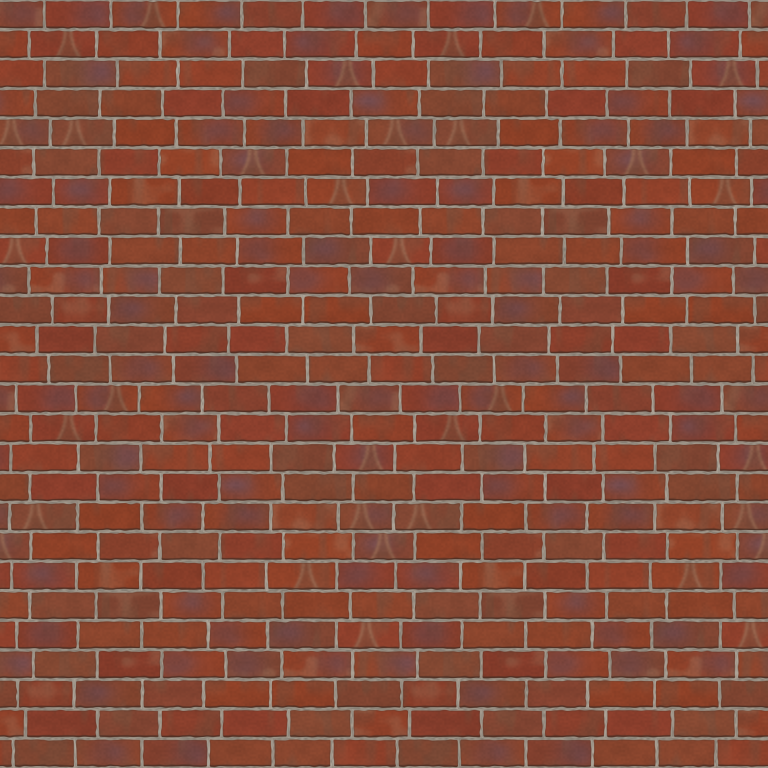
Write a Shadertoy shader that draws this texture.

```glsl
// Red brick wall in staggered courses, with pale mortar and a shadow under each brick.
// Every pixel finds its course and brick; a rounded box cuts the face from the mortar,
// and hashes of the brick's index, which wraps every REPEAT, tint, flush and stain it.

const vec2 COUNT = vec2(12.0, 26.0);      // bricks across, courses down
const vec2 REPEAT = vec2(6.0, 13.0);      // bricks and courses before the tints recur
const float ASPECT = COUNT.y / COUNT.x;   // brick length in course heights
const float JITTER = 0.14;                // spread of the upright joints, in bricks
const float JOINT = 0.105;                // mortar width, in course heights
const float CORNER = 0.04;
const float WOBBLE = 0.045;
const float SHADOW = 0.085;
const float STAGGER = 0.125;              // half the shift between courses
const vec2 BLOCK_SHIFT = vec2(0.64, 0.34); // joint start in the upper and lower block

const vec3 ORANGE = vec3(0.56, 0.255, 0.155);
const vec3 RED = vec3(0.53, 0.235, 0.175);
const vec3 BROWN = vec3(0.475, 0.29, 0.215);
const vec3 PURPLE = vec3(0.43, 0.28, 0.29);
const vec3 PALE = vec3(0.57, 0.40, 0.31);
const vec3 DARK = vec3(0.27, 0.17, 0.13);
const vec3 MORTAR = vec3(0.58, 0.545, 0.50);

float hash(vec2 p) {
    return fract(sin(dot(p, vec2(127.1, 311.7))) * 43758.55);
}

float noise(vec2 p) {
    vec2 i = floor(p), f = fract(p);
    f = f * f * (3.0 - 2.0 * f);
    return mix(mix(hash(i), hash(i + vec2(1, 0)), f.x),
               mix(hash(i + vec2(0, 1)), hash(i + vec2(1, 1)), f.x), f.y);
}

float roundedBox(vec2 p, vec2 halfSize, float radius) {
    vec2 q = abs(p) - halfSize + radius;
    return length(max(q, 0.0)) + min(max(q.x, q.y), 0.0) - radius;
}

// Left joint of a brick, unevenly spaced along its course
float jointAt(float column, float row) {
    return column + JITTER * hash(vec2(mod(column, REPEAT.x), row + 40.0));
}

// Fired clay: p in course heights from the brick's upper left corner
vec3 brickColor(vec2 p, vec2 size, vec2 id) {
    vec2 seed = id * 31.0;
    float tone = hash(id + 3.0);
    float streaks = noise(p * vec2(3.0, 0.8) + seed);
    float clouds = noise(p * vec2(2.0, 2.5) + seed + 9.0);

    vec3 color = mix(ORANGE, RED, smoothstep(0.35, 1.0, hash(id + 5.0)) * 0.8);
    float browning = smoothstep(0.45, 1.0, tone) * 0.65 + 0.55 * smoothstep(0.5, 0.95, streaks);
    color = mix(color, BROWN, min(browning, 0.9));

    // Purple flush around a random spot on some bricks
    vec2 spot = size * vec2(0.2 + 0.6 * hash(id + 11.0), 0.45);
    vec2 away = (p - spot) / vec2(0.65, 0.5);
    float flush = step(0.68, hash(id + 7.0)) * exp(-dot(away, away));
    color = mix(color, PURPLE, flush * (0.5 + 0.5 * clouds));

    // Flared kiln mark: a dim cone with pale sides on a few bricks
    float marked = step(0.86, hash(id + 17.0));
    float across = abs(p.x - size.x * (0.35 + 0.3 * hash(id + 19.0)));
    float rim = across - 0.10 - 0.32 * p.y * p.y;
    color = mix(color, BROWN, marked * 0.6 * smoothstep(0.08, -0.08, rim));
    color = mix(color, PALE, marked * 0.65 * exp(-rim * rim * 160.0));

    // Soft pale bloom on others
    float bloom = step(0.8, hash(id + 23.0)) * smoothstep(0.45, 0.9, clouds);
    color = mix(color, PALE, 0.4 * bloom);

    float grain = noise(p * 14.0 + seed) - 0.5;
    return color * (0.97 + 0.08 * (clouds - 0.5) + 0.07 * grain + 0.06 * hash(id + 29.0));
}

void mainImage(out vec4 fragColor, in vec2 fragCoord) {
    vec2 wall = fragCoord / iResolution.xy * COUNT;
    wall.y = COUNT.y - wall.y;
    float pixel = COUNT.y / iResolution.y;

    // Course, counted from the top, and its sideways shift
    float row = floor(wall.y);
    float block = floor(row / REPEAT.y);
    float shift = mix(BLOCK_SHIFT.x, BLOCK_SHIFT.y, block);
    shift += STAGGER * (1.0 - 2.0 * mod(row, 2.0)) - 0.5 * JITTER;

    // Brick within the course
    float x = wall.x - shift;
    float column = floor(x);
    if (x < jointAt(column, row)) column -= 1.0;
    float left = jointAt(column, row);
    vec2 size = vec2((jointAt(column + 1.0, row) - left) * ASPECT, 1.0);
    vec2 p = vec2((x - left) * ASPECT, fract(wall.y));
    float slide = floor(REPEAT.x * hash(vec2(row, 2.0)));
    vec2 id = vec2(mod(column + slide, REPEAT.x), mod(row, REPEAT.y));

    // Worn outline of the face
    float wear = WOBBLE * (noise(p * 5.0 + id * 13.0) - 0.5);
    float d = roundedBox(p - 0.5 * size, 0.5 * (size - JOINT), CORNER) + wear;
    float face = smoothstep(0.7 * pixel, -0.7 * pixel, d);

    // Shadow along the lower edge, fainter along the sides
    vec3 brick = brickColor(p, size, id);
    float lower = 1.0 - 0.5 * JOINT - p.y - wear;
    brick = mix(brick, DARK, 0.75 * smoothstep(SHADOW, 0.2 * SHADOW, lower));
    brick = mix(brick, DARK, 0.25 * smoothstep(-0.06, 0.0, d));

    // Grainy mortar, lighter in some upright joints
    float upright = smoothstep(0.12, 0.03, min(p.x, size.x - p.x));
    vec3 mortar = MORTAR * (0.9 + 0.2 * noise(p * 9.0 + id * 7.0));
    mortar += 0.06 * upright * hash(vec2(floor(x + 0.5 - 0.5 * JITTER), row));

    fragColor = vec4(mix(mortar, brick, face), 1.0);
}
```
